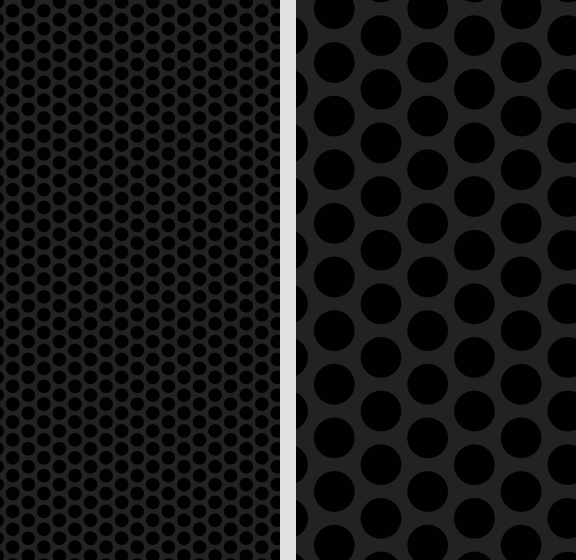
Left, the full canvas; right, a detail of the centre.
Give the GLSL for this pattern, as a WebGL 1 fragment shader.

```glsl
precision highp float;

// Dark perforated sheet: black round holes in staggered columns.
// Each point is folded into the cell of its nearest column, where odd columns
// shift by half a pitch, and a circle distance separates hole from metal.

uniform vec2 u_resolution;

// Signed distance to the nearest hole, negative inside it.
float holeDistance(vec2 p, vec2 pitch, float radius) {
    float column = floor(p.x / pitch.x + 0.5);
    float stagger = 0.5 * mod(column, 2.0);
    vec2 cell = vec2(p.x / pitch.x - column,
                     fract(p.y / pitch.y + stagger + 0.5) - 0.5);
    return length(cell * pitch) - radius;
}

void main() {
    // Canvas units: width is 1, origin at the centre
    vec2 p = (gl_FragCoord.xy - 0.5 * u_resolution) / u_resolution.x;

    // Lattice of about 18 columns, its anchor hole just off centre
    float d = holeDistance(p - vec2(-0.0099, 0.0036), vec2(0.0556, 0.06385), 0.0242);

    // Edge softened over one pixel
    float metal = clamp(0.5 + d * u_resolution.x, 0.0, 1.0);
    vec3 color = mix(vec3(0.004), vec3(0.132), metal);

    gl_FragColor = vec4(color, 1.0);
}
```
